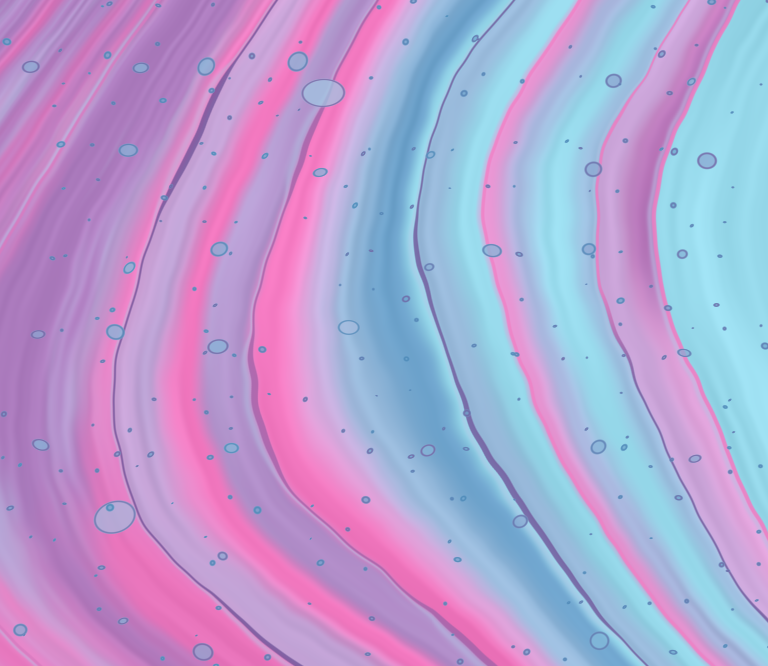
A WebGL 2 fragment shader for this texture:

```glsl
#version 300 es
precision highp float;

uniform vec2 u_resolution;
out vec4 fragColor;

const vec3 CYAN = vec3(0.59, 0.85, 0.92);
const vec3 SKY = vec3(0.61, 0.74, 0.87);
const vec3 BLUE = vec3(0.44, 0.65, 0.81);
const vec3 LILAC = vec3(0.70, 0.64, 0.83);
const vec3 MAUVE = vec3(0.69, 0.50, 0.76);
const vec3 BLUSH = vec3(0.89, 0.65, 0.87);
const vec3 PINK = vec3(0.95, 0.47, 0.75);
const vec3 PLUM = vec3(0.44, 0.33, 0.60);

float hash(vec2 p) {
    return fract(sin(dot(p, vec2(127.1, 311.7))) * 43758.5453);
}

float noise(vec2 p) {
    vec2 i = floor(p), f = fract(p);
    f = f * f * (3.0 - 2.0 * f);
    return mix(mix(hash(i), hash(i + vec2(1, 0)), f.x),
               mix(hash(i + vec2(0, 1)), hash(i + vec2(1, 1)), f.x), f.y);
}

float fbm(vec2 p) {
    float sum = 0.0, gain = 0.5;
    for (int i = 0; i < 4; i++) {
        sum += gain * noise(p);
        p = p * 2.03 + 17.3;
        gain *= 0.5;
    }
    return sum / 0.94;
}

// Distance across the flow: nested arcs that bulge to the left
float flowCoord(vec2 p) {
    float t = clamp(p.x / 0.65, 0.0, 1.0);
    float h = p.y - mix(0.33, 0.6, t);
    float s = p.x - mix(1.3, 0.86, t) * h * h;
    s += 0.075 * (noise(p * 2.6 + 4.0) - 0.5);
    return s + 0.018 * (noise(p * 9.0) - 0.5) + 0.006 * (noise(p * 28.0) - 0.5);
}

// Thin line with a pale ridge beside it
vec3 vein(vec3 col, float d, float width, vec3 ink) {
    float px = 1.0 / u_resolution.y;
    float ridge = (d + 2.2 * width) / (1.3 * width);
    col = mix(col, mix(CYAN, BLUSH, 0.4), 0.45 * exp(-ridge * ridge));
    return mix(col, ink, 0.8 * (1.0 - smoothstep(width - px, width + px, abs(d))));
}

vec3 bands(float s, vec2 p, float streak) {
    // Marbled violet and pink on the left
    vec3 col = mix(MAUVE, LILAC, smoothstep(0.4, 0.65, streak));
    float hot = fbm(vec2(s * 7.0 + 3.0, p.y * 1.3));
    hot += 0.3 * smoothstep(0.4, 0.0, p.y) + 0.25 * smoothstep(-0.2, -0.5, s);
    col = mix(col, PINK, 0.9 * smoothstep(0.5, 0.78, hot));
    col = mix(col, PINK, 0.6 * smoothstep(0.07, 0.16, s));
    // Pink tongue
    col = mix(col, mix(LILAC, BLUSH, streak), smoothstep(0.163, 0.172, s));
    col = mix(col, PINK, smoothstep(0.20, 0.30, s + 0.1 * (streak - 0.5)));
    col = mix(col, mix(MAUVE, LILAC, streak), smoothstep(0.30, 0.335, s));
    col = mix(col, PINK, smoothstep(0.385, 0.41, s));
    col = mix(col, BLUSH, smoothstep(0.43, 0.48, s));
    // Broad blue stream
    col = mix(col, SKY, smoothstep(0.47, 0.53, s + 0.05 * (streak - 0.5)));
    col = mix(col, BLUE, smoothstep(0.53, 0.60, s));
    col = mix(col, CYAN, smoothstep(0.61, 0.64, s));
    col = mix(col, SKY, smoothstep(0.643, 0.65, s));
    col = mix(col, CYAN, smoothstep(0.67, 0.72, s));
    // Pale ribbons on the right
    col = mix(col, mix(BLUSH, PINK, 0.35), smoothstep(0.738, 0.752, s));
    col = mix(col, mix(SKY, LILAC, 0.4), smoothstep(0.757, 0.80, s));
    col = mix(col, CYAN, smoothstep(0.80, 0.85, s + 0.05 * (streak - 0.5)));
    col = mix(col, SKY, smoothstep(0.86, 0.90, s));
    col = mix(col, mix(LILAC, BLUSH, 0.5), smoothstep(0.908, 0.917, s));
    vec3 edge = mix(BLUSH, mix(MAUVE, PINK, streak), smoothstep(0.45, 0.65, p.y));
    col = mix(col, edge, smoothstep(0.94, 0.98, s));
    return mix(col, CYAN, smoothstep(0.995, 1.005, s));
}

// Scattered oval drops, one at most per cell
vec3 drops(vec3 col, vec2 p, float cells, float share, float size) {
    vec2 id = floor(p * cells) + cells * 3.0;
    if (hash(id) > share) return col;
    vec2 q = (fract(p * cells) - 0.3 - 0.4 * vec2(hash(id + 1.7), hash(id + 5.3))) / cells;
    float angle = 1.2 * hash(id + 8.1) - 0.3;
    q = mat2(cos(angle), -sin(angle), sin(angle), cos(angle)) * q;
    float r = size * mix(0.45, 1.0, hash(id + 2.9));
    float d = length(q * vec2(1.0, 1.0 + 0.8 * hash(id + 4.4))) - r;
    float px = 1.0 / u_resolution.y;
    vec3 fill = mix(BLUE, mix(CYAN, LILAC, hash(id + 6.2)), smoothstep(0.006, 0.03, size));
    vec3 rim = mix(PLUM, vec3(0.25, 0.52, 0.70), hash(id + 9.6));
    col = mix(col, fill, 0.75 * (1.0 - smoothstep(-px, px, d)));
    float ring = 1.0 - smoothstep(0.0, 0.0015 + px, abs(d + 0.002));
    return mix(col, rim, 0.65 * ring);
}

void main() {
    vec2 p = gl_FragCoord.xy / u_resolution.y;
    float s = flowCoord(p);
    float slope = max(length(vec2(dFdx(s), dFdy(s))) * u_resolution.y, 0.5);
    float streak = fbm(vec2(s * 13.0, p.y * 1.6));
    vec3 col = bands(s, p, streak);

    // Fine filaments and soft mottling
    col += 0.07 * (noise(vec2(s * 75.0, p.y * 3.0)) - 0.5) + 0.06 * (streak - 0.5);

    // Veins between the streams
    float swell = 0.0015 + 0.0035 * smoothstep(0.4, 0.8, noise(p * 5.0 + 9.0));
    col = vein(col, (s + 0.14) / slope, 0.002, mix(MAUVE, PINK, 0.6));
    col = vein(col, (s - 0.168) / slope, swell, PLUM);
    col = vein(col, (s - 0.40) / slope, swell, mix(PLUM, PINK, 0.4));
    col = vein(col, (s - 0.645) / slope, swell, PLUM);
    col = vein(col, (s - 0.75) / slope, 0.0025, mix(BLUSH, PINK, 0.8));
    col = vein(col, (s - 0.912) / slope, swell, mix(PLUM, PINK, smoothstep(0.4, 0.6, p.y)));
    col = vein(col, (s - 1.0) / slope, 0.003, PINK);

    // Bubbles, drops and specks
    col = drops(col, p, 3.0, 0.22, 0.036);
    col = drops(col, p + 0.31, 7.0, 0.5, 0.017);
    col = drops(col, p + 0.57, 13.0, 0.5, 0.007);
    col = drops(col, p + 0.83, 19.0, 0.3, 0.004);
    fragColor = vec4(clamp(col, 0.0, 1.0), 1.0);
}
```
